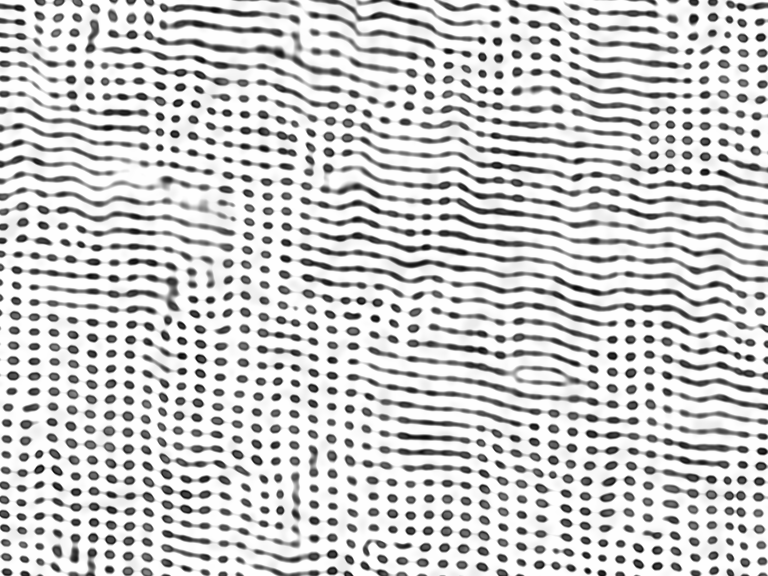
A WebGL 1 fragment shader for this pattern:

```glsl
precision highp float;
// Reaction-diffusion style pattern: wavy, gently falling ink rows that break up
// into beads and dots. Two carrier waves (rows and columns) get noisy complex
// phases, whose zeros create forks; their sum is shaded as soft grey ink on white.

uniform vec2 u_resolution;

const float TAU = 6.2831853;
const float ROWS = 37.0;              // rows per canvas height
const float COLUMNS = 31.0;           // bead columns per canvas height of width
const float ROW_SLOPE = 0.145;        // mean fall of rows to the right
const float WOBBLE = 0.008;           // short waves along the rows
const vec2  ROW_DRIFT = vec2(8.5, 4.5);     // noise cells that bend the rows
const vec2  COLUMN_DRIFT = vec2(9.0, 8.0);  // noise cells that bend the columns
const vec2  PHASE_BIAS = vec2(0.30, 0.0);   // larger means fewer forks
const float MIN_BEADING = 0.12;       // column strength in stripes
const float MAX_BEADING = 0.80;       // column strength in dots
const float INK_BIAS = 0.06;          // overall share of ink
const float ROUGHNESS = 0.26;         // irregular swelling and merging
const float BROAD_SWELL = 0.14;       // slow change of line weight
const float EDGE_START = 0.07;
const float EDGE_END = 1.20;
const float PAPER = 0.995;
const float INK = 0.19;
const float CORE_LIFT = 0.20;         // lighter centre of large blobs
const float BROAD_TONE = 0.11;        // slow change of ink tone
const float MOTTLE = 0.10;
const float SMUDGE = 0.07;
const mat2  TURN = mat2(0.8, 0.6, -0.6, 0.8); // hides the noise grid

vec2 hash2(vec2 cell) {
  vec3 q = fract(vec3(cell.xyx) * vec3(0.1031, 0.1030, 0.0973));
  q += dot(q, q.yzx + 33.33);
  return fract((q.xx + q.yz) * q.zy);
}

// Two independent smooth value noises in -1..1
vec2 noise2(vec2 p) {
  vec2 cell = floor(p);
  vec2 t = fract(p);
  t = t * t * (3.0 - 2.0 * t);
  vec2 low = mix(hash2(cell), hash2(cell + vec2(1.0, 0.0)), t.x);
  vec2 high = mix(hash2(cell + vec2(0.0, 1.0)), hash2(cell + vec2(1.0, 1.0)), t.x);
  return 2.0 * mix(low, high, t.y) - 1.0;
}

// Wave whose phase is turned by a complex drift; it fades where the drift is zero
float carrier(float turns, vec2 drift) {
  float angle = TAU * turns;
  return dot(drift, vec2(cos(angle), sin(angle))) / sqrt(dot(drift, drift) + 0.02);
}

// 0 where rows stay whole, 1 where they split into dots; more dots lower down
float beading(vec2 p) {
  float n = 0.55 * noise2(TURN * p * 6.0 + 61.0).x
          + 0.55 * noise2(TURN * p * 13.0 + 83.0).x;
  return smoothstep(-0.45, 0.45, n + 0.03 - 0.45 * (p.y - 0.5));
}

float inkField(vec2 p) {
  // Rows
  vec2 rowDrift = noise2(p * ROW_DRIFT + vec2(0.1 * p.y, 0.9 * p.x) + 17.0) + PHASE_BIAS;
  float height = p.y + ROW_SLOPE * p.x
               + WOBBLE * noise2(p * vec2(24.0, 6.0) + 29.0).x;
  float row = carrier(ROWS * height, rowDrift);

  // Columns that pinch the rows into beads, flattened to round the dots
  vec2 columnDrift = noise2(p * COLUMN_DRIFT + 41.0) + PHASE_BIAS;
  float column = carrier(COLUMNS * p.x, columnDrift);
  column *= 1.5 - 0.5 * column * column;
  float strength = mix(MIN_BEADING, MAX_BEADING, beading(p));

  // Local and broad swelling, with a grey blur at the forks
  float swelling = ROUGHNESS * noise2(TURN * p * 34.0 + 7.0).x
                 + BROAD_SWELL * noise2(TURN * p * 7.0 + 11.0).y;
  float fork = 0.35 * (1.0 - smoothstep(0.0, 0.2, length(rowDrift)));
  return row + strength * (column - 0.2) + swelling + fork + INK_BIAS;
}

void main() {
  vec2 p = gl_FragCoord.xy / u_resolution.y;
  float field = inkField(p);

  // Ink varies slowly in tone, is mottled, and greyer in wide blobs
  float ink = INK + CORE_LIFT * smoothstep(1.1, 1.8, field)
            + BROAD_TONE * noise2(TURN * p * 16.0 + 23.0).x
            + MOTTLE * noise2(TURN * p * 90.0 + 5.0).x;

  // Faint smudges on the paper
  float cloud = noise2(TURN * p * 38.0 + 97.0).y + 0.6 * noise2(p * 57.0 + 3.0).x;
  float paper = PAPER - SMUDGE * smoothstep(0.1, 1.4, cloud);

  float tone = mix(paper, ink, smoothstep(EDGE_START, EDGE_END, field));
  gl_FragColor = vec4(vec3(tone), 1.0);
}
```
